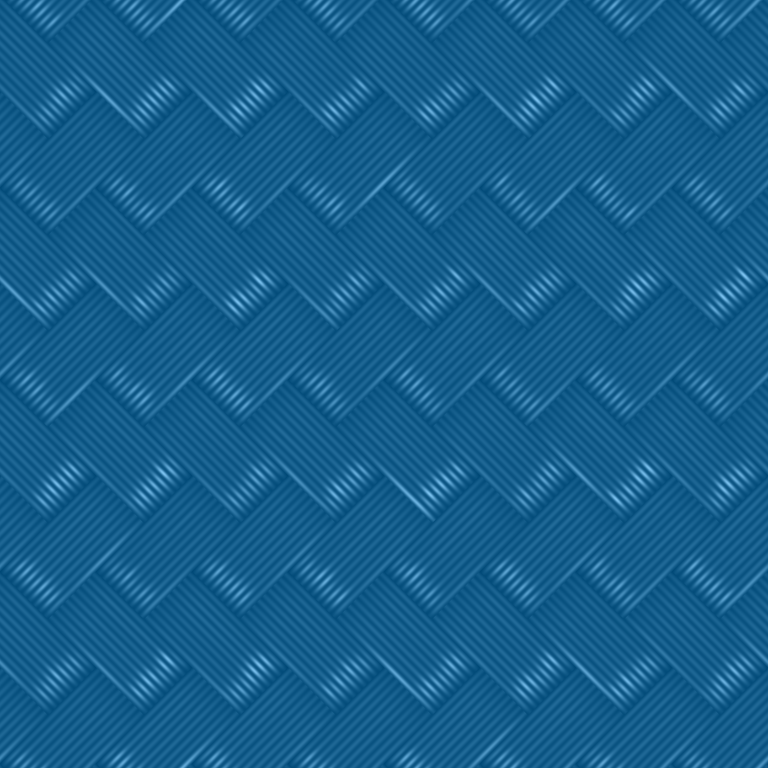
This pattern is drawn by a WebGL 2 fragment shader. Its source:

```glsl
#version 300 es
precision highp float;

uniform vec2 u_resolution;
out vec4 fragColor;

const float REPEATS = 8.0;   // strips across; must be even
const float THREADS = 9.0;   // threads per strip
const float TAU = 6.2831853;
const vec3 DEEP = vec3(0.035, 0.322, 0.502);
const vec3 SHINE = vec3(0.29, 0.57, 0.75);

float hash(vec3 p) {
    p = fract(p * vec3(0.1031, 0.1030, 0.0973));
    p += dot(p, p.yzx + 33.33);
    return fract((p.x + p.y) * p.z);
}

float bell(float x, float center, float width) {
    float d = (x - center) / width;
    return exp(-d * d);
}

// Finds the strip under p: xy = position along (0..2) and across (0..1),
// zw = wrapped strip id. Even id.y leans right, odd leans left.
vec4 herringbone(vec2 p) {
    vec2 q = vec2(p.x + p.y, p.y - p.x);
    vec2 cell = floor(q);
    float phase = mod(cell.x + cell.y, 4.0);
    bool leansRight = phase < 2.0;
    vec2 axis = leansRight ? vec2(1.0, 0.0) : vec2(0.0, 1.0);
    vec2 corner = cell - axis * mod(phase, 2.0);
    vec2 local = q - corner;
    local = leansRight ? local : local.yx;
    vec2 id = mod(vec2(corner.x - corner.y, corner.x + corner.y) * 0.5, REPEATS);
    return vec4(local, id);
}

// Light level: 0 is the deep colour, 1 the shine colour.
float stripLight(vec2 local, vec2 id) {
    float along = local.x;
    float across = local.y;
    float leansLeft = mod(id.y, 2.0);
    float thread = floor(across * THREADS);
    float threadRandom = hash(vec3(id, thread + 3.0));
    float stripRandom = hash(vec3(id, 41.0));
    float ridge = 0.5 - 0.5 * cos(TAU * across * THREADS);

    // Ribbed body, fading where it dips under its neighbours
    float dip = smoothstep(0.0, 0.16, along) * (1.0 - 0.45 * smoothstep(1.5, 2.0, along));
    float body = ridge * mix(0.31, 0.40, threadRandom) * mix(0.35, 1.0, dip);

    // Glints on the bend near the front end
    float center = 0.25 + 0.04 * leansLeft + 0.08 * (threadRandom - 0.5);
    float strength = mix(0.8, 1.15, leansLeft) * mix(0.8, 1.15, stripRandom);
    float spread = smoothstep(0.0, 0.2, across) * (1.0 - smoothstep(0.85, 1.0, across));
    float glint = bell(along, center, 0.15) * spread * strength;
    glint *= mix(0.65, 1.15, threadRandom) * (0.03 + 0.97 * ridge * sqrt(ridge));

    // Lit thread on the lower long edge
    float edgeRandom = hash(vec3(id, 67.0));
    float edgeCenter = mix(0.45, 1.25, hash(vec3(id, 89.0)));
    float edge = bell(across, 0.05, 0.03) * bell(along, edgeCenter, 0.5);
    edge *= mix(0.2, 1.05, edgeRandom * edgeRandom);

    // Soft shadow along the seams
    float seam = 0.11 * exp(-along * 14.0) + 0.08 * exp(-(1.0 - across) * 16.0)
               + 0.08 * exp(-(2.0 - along) * 10.0);
    return body + glint + edge - seam;
}

vec3 weave(vec2 uv) {
    vec4 strip = herringbone(uv * REPEATS - vec2(0.5, 1.55));
    return mix(DEEP, SHINE, stripLight(strip.xy, strip.zw));
}

void main() {
    // Average a 3 by 3 grid inside each pixel to smooth the edges
    vec3 color = vec3(0.0);
    for (int y = -1; y <= 1; y++) {
        for (int x = -1; x <= 1; x++) {
            vec2 offset = vec2(x, y) / 3.0;
            color += weave((gl_FragCoord.xy + offset) / u_resolution);
        }
    }
    fragColor = vec4(color / 9.0, 1.0);
}
```
